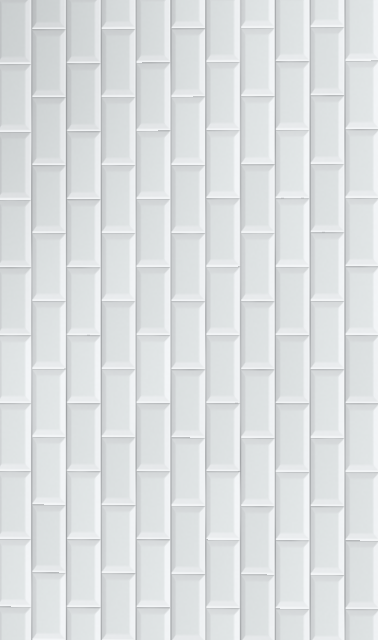
Reproduce this texture procedurally as a WebGL 1 fragment shader.

```glsl
precision highp float;
uniform vec2 u_resolution;

#define COLUMNS 10.86
#define COLUMN_SHIFT 0.09
#define ROWS_LEFT 9.44
#define ROWS_RIGHT 9.33
#define ROW_ANCHOR 0.4766
#define TILE_HEIGHT 1.96
#define BEVEL_LEFT 0.14
#define BEVEL_RIGHT 0.185
#define BEVEL_ENDS 0.2
#define JOINT_HALF 0.018
#define TILE_VARIATION 0.022
#define GRAIN 0.005

const vec3 FACE = vec3(0.871, 0.888, 0.891);
const vec3 SHADE_SIDE = vec3(0.792, 0.804, 0.811);
const vec3 LIT_SIDE = vec3(0.943, 0.952, 0.960);
const vec3 TOP_SLOPE = vec3(0.828, 0.840, 0.846);
const vec3 BOTTOM_SLOPE = vec3(0.910, 0.920, 0.927);
const vec3 LIP = vec3(0.965, 0.972, 0.978);
const vec3 GROUT = vec3(0.58, 0.59, 0.60);

float hash(vec2 p) {
  p = fract(p * vec2(0.1031, 0.1137));
  p += dot(p, p.yx + 33.33);
  return fract((p.x + p.y) * p.x * 37.7);
}

float noise(vec2 p) {
  vec2 i = floor(p), f = fract(p);
  f = f * f * (3.0 - 2.0 * f);
  return mix(mix(hash(i), hash(i + vec2(1.0, 0.0)), f.x),
             mix(hash(i + vec2(0.0, 1.0)), hash(i + vec2(1.0, 1.0)), f.x), f.y);
}

// Antialiased coverage of a region where d is negative
float fill(float d, float soft) {
  return clamp(0.5 - d / soft, 0.0, 1.0);
}

void main() {
  vec2 uv = gl_FragCoord.xy / u_resolution;
  float pixel = COLUMNS / u_resolution.x;

  // Running bond: alternate columns slide by half a tile
  float across = uv.x * COLUMNS + COLUMN_SHIFT;
  float column = floor(across);
  float slide = 0.5 * mod(column, 2.0) + 0.008 * (hash(vec2(column, 7.0)) - 0.5);
  float up = (uv.y - ROW_ANCHOR) * mix(ROWS_LEFT, ROWS_RIGHT, uv.x) + slide;
  vec2 tile = vec2(column, floor(up) + 20.0);
  vec2 p = vec2(fract(across), fract(up) * TILE_HEIGHT);

  // Mitred bevels: each distance reaches 1 at the flat face
  float left = p.x / BEVEL_LEFT;
  float right = (1.0 - p.x) / BEVEL_RIGHT;
  float bottom = p.y / BEVEL_ENDS;
  float top = (TILE_HEIGHT - p.y) / BEVEL_ENDS;
  float sides = min(left, right);
  float ends = min(bottom, top);
  float soft = pixel / BEVEL_RIGHT;
  vec3 sideColor = mix(SHADE_SIDE + 0.03 * left, LIT_SIDE, step(right, left));
  vec3 endColor = mix(TOP_SLOPE + 0.02 * top, BOTTOM_SLOPE, step(bottom, top));
  vec3 bevel = mix(endColor, sideColor, fill(sides - ends, soft * 2.2));
  vec3 face = FACE + 0.018 * (p.x - 0.5) - 0.008 * (p.y / TILE_HEIGHT - 0.5);
  vec3 color = mix(face, bevel, fill(min(sides, ends) - 1.0, soft * 2.2));

  // Glaze differences, faint grain and a dimmer upper left corner
  color += TILE_VARIATION * (hash(tile + 3.0) - 0.5);
  color += GRAIN * (noise(vec2(across, up * TILE_HEIGHT + 40.0) * 16.0) - 0.5);
  color -= 0.065 * smoothstep(0.8, 0.0, length((uv - vec2(0.0, 1.0)) * vec2(1.0, 1.3)));

  // Bright lip on the lower and right edges
  float lip = max(fill(p.y - 0.05, pixel * 1.5), 0.6 * fill(0.945 - p.x, pixel));
  color = mix(color, LIP, 0.75 * lip);

  // Grout: firm upright seams, faint level joints
  float sideGap = min(p.x, 1.0 - p.x);
  float endGap = min(p.y, TILE_HEIGHT - p.y);
  float seam = floor(across + 0.5);
  float wear = noise(vec2(seam * 5.0, uv.y * 14.0 + 3.0));
  float upright = fill(sideGap - JOINT_HALF, pixel * 1.2) * mix(0.45, 0.85, wear);
  float joint = floor(up + 0.5);
  float depth = noise(vec2(across * 2.5, joint * 9.0 + 200.0));
  float level = fill(TILE_HEIGHT - p.y - 0.03, pixel * 1.5) * mix(0.2, 0.5, depth);
  color = mix(color, GROUT, max(upright, level));

  // Rare small chips along the level joints
  vec2 chipCell = vec2(floor(across * 12.0), joint + 60.0);
  float chip = step(0.99, hash(chipCell)) * fill(endGap - 0.016, pixel);
  color = mix(color, GROUT, 0.35 * chip);

  gl_FragColor = vec4(color, 1.0);
}
```
